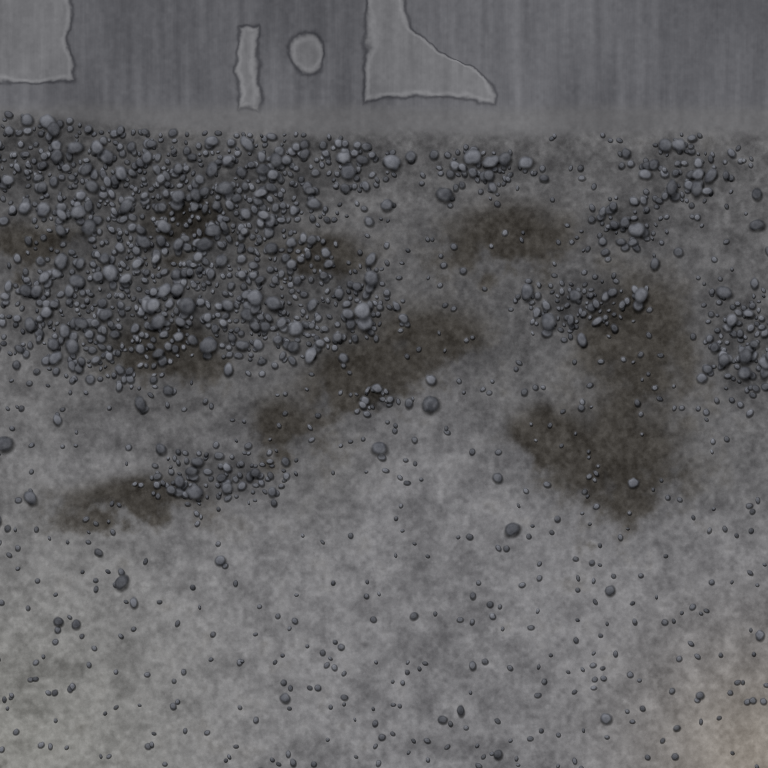
Reproduce this texture procedurally as a Shadertoy shader.

```glsl
// Weathered grey wall above a strip of loose gravel and a worn concrete floor.
// Soft elliptical zones steer damp earth and stone density; layered jittered
// grids scatter shaded pebbles, while fractal noise adds stains and grain.

const vec3 WALL = vec3(0.365, 0.366, 0.382);
const vec3 PEELED = vec3(0.445, 0.445, 0.455);
const vec3 FLOOR_LIGHT = vec3(0.465, 0.463, 0.472);
const vec3 FLOOR_DARK = vec3(0.365, 0.363, 0.368);
const vec3 EARTH = vec3(0.225, 0.212, 0.195);
const vec3 STONE = vec3(0.375, 0.382, 0.405);
const vec2 LIGHT_DIR = vec2(-0.35, 0.94);
const float SHADOW = 0.50;
const float GRAIN = 0.17;

// Zones: centre x, centre y, radius x, radius y
const vec4 GRAVEL[12] = vec4[12](
  vec4(0.07, 0.79, 0.17, 0.075), vec4(0.29, 0.74, 0.15, 0.075),
  vec4(0.43, 0.79, 0.08, 0.030), vec4(0.63, 0.78, 0.07, 0.028),
  vec4(0.89, 0.78, 0.07, 0.045), vec4(0.81, 0.71, 0.05, 0.030),
  vec4(0.17, 0.59, 0.20, 0.090), vec4(0.28, 0.38, 0.09, 0.040),
  vec4(0.43, 0.60, 0.08, 0.060), vec4(0.76, 0.60, 0.08, 0.045),
  vec4(0.97, 0.55, 0.06, 0.080), vec4(0.49, 0.48, 0.03, 0.020));
const vec4 DAMP[12] = vec4[12](
  vec4(0.25, 0.71, 0.06, 0.035), vec4(0.66, 0.69, 0.10, 0.050),
  vec4(0.56, 0.56, 0.08, 0.050), vec4(0.42, 0.67, 0.06, 0.030),
  vec4(0.23, 0.54, 0.07, 0.040), vec4(0.36, 0.44, 0.05, 0.040),
  vec4(0.84, 0.56, 0.07, 0.090), vec4(0.81, 0.39, 0.09, 0.070),
  vec4(0.70, 0.43, 0.05, 0.040), vec4(0.17, 0.35, 0.10, 0.035),
  vec4(0.46, 0.50, 0.06, 0.045), vec4(0.05, 0.68, 0.08, 0.030));

float hash(vec2 p) {
  vec3 q = fract(vec3(p.xyx) * 0.1031);
  q += dot(q, q.yzx + 33.33);
  return fract((q.x + q.y) * q.z);
}

float noise(vec2 p) {
  vec2 i = floor(p), f = fract(p);
  f = f * f * (3.0 - 2.0 * f);
  return mix(mix(hash(i), hash(i + vec2(1, 0)), f.x),
             mix(hash(i + vec2(0, 1)), hash(i + 1.0), f.x), f.y);
}

float fbm(vec2 p) {
  float sum = 0.0, amp = 0.5;
  for (int i = 0; i < 5; i++) {
    sum += amp * noise(p);
    p = mat2(1.6, 1.2, -1.2, 1.6) * p + 7.3;
    amp *= 0.5;
  }
  return sum;
}

float zones(vec4 list[12], vec2 p) {
  float sum = 0.0;
  for (int i = 0; i < 12; i++) {
    vec2 q = (p - list[i].xy) / list[i].zw;
    sum += exp(-dot(q, q));
  }
  return min(sum, 1.0);
}

float box(vec2 p, vec2 halfSize) {
  vec2 q = abs(p) - halfSize;
  return length(max(q, 0.0)) + min(max(q.x, q.y), 0.0);
}

float wallBase(float x) {
  return 0.825 + 0.027 * exp(-x * x * 30.0) + 0.012 * (fbm(vec2(x * 14.0, 3.0)) - 0.5);
}

// Signed distance to the areas where the coating has flaked away
float flakes(vec2 p) {
  p += 0.028 * (vec2(fbm(p * 22.0), fbm(p * 22.0 + 40.0)) - 0.5);
  float d = box(p - vec2(0.03, 0.96), vec2(0.06, 0.065));
  d = min(d, box(p - vec2(0.325, 0.91), vec2(0.011, 0.055)));
  d = min(d, length((p - vec2(0.40, 0.93)) * vec2(1.0, 0.85)) - 0.021);
  float rightEdge = 0.53 + 0.11 * smoothstep(0.965, 0.89, p.y);
  float ledge = max(max(p.x - rightEdge, 0.48 - p.x), 0.872 - p.y);
  return min(d, ledge);
}

vec3 wallColor(vec2 p, float px) {
  float stain = fbm(p * vec2(9.0, 5.0) + 11.0) - 0.48;
  float streak = fbm(p * vec2(95.0, 7.0)) - 0.48;
  vec3 col = WALL + 0.15 * stain + 0.10 * streak;
  float d = flakes(p);
  col = mix(col, PEELED + 0.12 * stain + 0.09 * streak, 0.75 * smoothstep(px, -px, d));
  col -= 0.085 * exp(-pow((d - 0.002) / 0.0025, 2.0));
  col += 0.05 * exp(-pow((d + 0.004) / 0.003, 2.0));
  float skirt = smoothstep(0.872, 0.850, p.y + 0.012 * stain);
  return mix(col, FLOOR_DARK + 0.035 + 0.16 * stain, 0.75 * skirt);
}

vec3 floorColor(vec2 p) {
  float cloud = fbm(p * 7.0 + 2.0) - 0.48;
  float mottle = fbm(p * 38.0) - 0.48;
  float horizon = 0.36 + 0.09 * exp(-pow((p.x - 0.57) / 0.15, 2.0));
  float pale = smoothstep(0.10, -0.10, p.y - horizon + 0.25 * cloud);
  vec3 col = mix(FLOOR_DARK, FLOOR_LIGHT, pale) + 0.13 * cloud + 0.20 * mottle;
  col += 0.05 * exp(-dot(p - vec2(0.03, 0.47), p - vec2(0.03, 0.47)) * 120.0);
  col += vec3(0.07, 0.045, 0.005) * exp(-dot(p - vec2(1, 0), p - vec2(1, 0)) * 40.0);
  col += vec3(0.035, 0.035, 0.012) * exp(-dot(p, p) * 14.0);
  float damp = zones(DAMP, p + 0.06 * vec2(cloud, mottle));
  damp = smoothstep(0.12, 0.85, damp + 0.9 * mottle + 0.5 * cloud);
  col = mix(col, EARTH + 0.12 * mottle, 0.88 * damp);
  return col * (1.0 - 0.24 * smoothstep(0.25, 0.9, zones(GRAVEL, p)));
}

// One jittered grid of dome-shaded stones with soft contact shadows
vec3 addStones(vec3 col, vec2 p, float cells, float cover, float stray) {
  vec2 g = p * cells;
  float aa = 1.5 * cells / iResolution.y;
  float rough = 0.28 * (noise(g * 3.5) - 0.5);
  for (int k = 0; k < 9; k++) {
    vec2 id = floor(g) + vec2(k % 3 - 1, k / 3 - 1);
    vec2 key = id + cells * 3.0;
    vec2 centre = id + 0.5 + 0.75 * (vec2(hash(key), hash(key + 51.7)) - 0.5);
    vec2 spot = centre / cells;
    float chance = stray + cover * smoothstep(0.12, 0.8, zones(GRAVEL, spot));
    if (hash(key + 17.1) > chance || spot.y > wallBase(spot.x)) continue;
    float a = 6.283 * hash(key + 8.3), size = mix(0.25, 0.52, hash(key + 29.9));
    mat2 turn = mat2(cos(a), sin(a), -sin(a), cos(a));
    vec2 radii = size * vec2(1.0, mix(0.62, 0.95, hash(key + 71.3)));
    vec2 q = turn * (g - centre) / radii;
    vec2 s = turn * (g - centre + 0.14 * LIGHT_DIR) / radii;
    float r = length(q) + rough;
    col *= 1.0 - SHADOW * smoothstep(1.45, 0.75, length(s));
    float lit = dot(g - centre, LIGHT_DIR) / size;
    vec3 stone = STONE * mix(0.78, 1.16, hash(key + 93.1));
    stone *= 0.98 + 0.22 * lit - 0.24 * smoothstep(0.55, 1.0, r);
    col = mix(col, stone + 0.08 * rough, smoothstep(aa, -aa, (r - 1.0) * size));
  }
  return col;
}

void mainImage(out vec4 fragColor, in vec2 fragCoord) {
  vec2 p = fragCoord / iResolution.xy;
  float px = 1.5 / iResolution.y;
  float below = smoothstep(0.012, -0.012, p.y - wallBase(p.x));
  vec3 col = mix(wallColor(p, px), floorColor(p), below);
  // Fine grit first, larger stones on top
  col = addStones(col, p, 118.0, 0.38, 0.055);
  col = addStones(col, p, 72.0, 0.58, 0.012);
  col = addStones(col, p, 46.0, 0.50, 0.006);
  // Surface grain, quieter on the wall
  float grain = fbm(p * 150.0) - 0.48;
  col += GRAIN * mix(0.35, 1.0, below) * grain;
  fragColor = vec4(clamp(col, 0.0, 1.0), 1.0);
}
```
